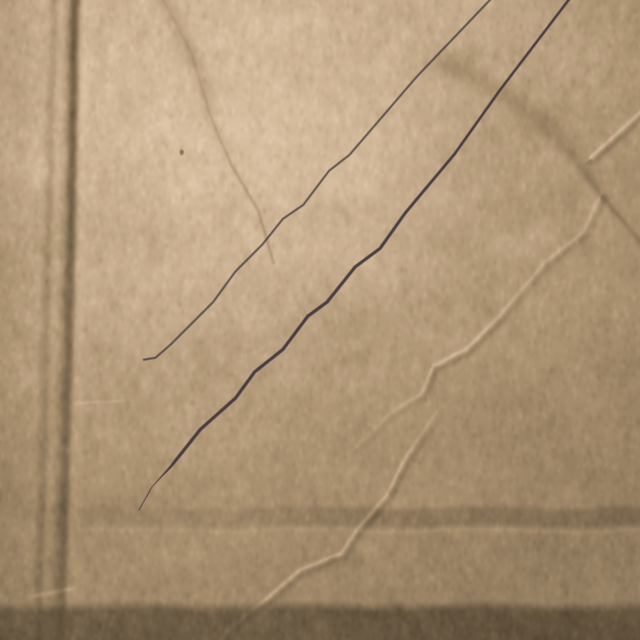
Give the GLSL for this texture, as a three.js fragment shader.

```glsl
// Creased brown cardboard with a vertical fold, a dark lower edge and two pen strokes.
// A scalar tone gathers lighting, folds, creases and cellular grain, then a colour ramp
// turns it to paper; strokes and creases are distances to short polylines.
varying vec2 vUv;

const vec3 SHADOW = vec3(0.37, 0.31, 0.23);
const vec3 KRAFT = vec3(0.67, 0.57, 0.44);
const vec3 PALE = vec3(0.83, 0.73, 0.61);
const vec3 INK = vec3(0.23, 0.20, 0.23);

float bell(float x, float width) { return exp(-x * x / (width * width)); }

float band(float x, float lo, float hi, float soft) {
  return smoothstep(lo - soft, lo + soft, x) * (1.0 - smoothstep(hi - soft, hi + soft, x));
}

vec3 hash3(vec2 p) {
  vec3 k = vec3(dot(p, vec2(127.1, 311.7)), dot(p, vec2(269.5, 183.3)), dot(p, vec2(419.2, 371.9)));
  return fract(sin(k) * 4375.85);
}

// Cellular noise: one soft blot of random sign and strength per cell
float blots(vec2 p) {
  vec2 base = floor(p);
  float sum = 0.0;
  for (int j = -1; j <= 1; j++) {
    for (int i = -1; i <= 1; i++) {
      vec2 id = base + vec2(float(i), float(j));
      vec3 h = hash3(id);
      vec2 d = id + h.xy - p;
      sum += (h.z * 2.0 - 1.0) * exp(-4.5 * dot(d, d));
    }
  }
  return sum;
}

// Keeps the nearer of a stored hit (distance, side) and the segment a-b
vec2 nearer(vec2 hit, vec2 p, vec2 a, vec2 b) {
  vec2 d = b - a, q = p - a;
  float dist = length(q - d * clamp(dot(q, d) / dot(d, d), 0.0, 1.0));
  return dist < hit.x ? vec2(dist, sign(d.x * q.y - d.y * q.x)) : hit;
}

vec2 path(vec2 hit, vec2 p, vec2 a, vec2 b, vec2 c, vec2 d, vec2 e) {
  hit = nearer(nearer(hit, p, a, b), p, b, c);
  return nearer(nearer(hit, p, c, d), p, d, e);
}

// Thin light on one side of the path, wider shade on the other
float ridge(vec2 hit, float w, float shade) {
  float o = hit.x * hit.y;
  return 0.24 * bell(o + 0.4 * w, w) - shade * bell(o - 2.0 * w, 1.5 * w);
}

float stroke(float dist, float width) {
  return 1.0 - smoothstep(width - 0.0016, width + 0.0016, dist);
}

float foldTone(vec2 p, float rough) {
  float left = 0.06 + 0.024 * p.y + 0.002 * rough;
  float right = 0.1 + 0.036 * p.y - 0.013 * p.y * p.y + 0.0015 * rough;
  float u = (p.x - left) / (right - left);
  float depth = mix(0.2, 0.6, smoothstep(0.05, 0.9, p.y));
  float tone = -0.16 * band(u, 0.0, 1.0, 0.12) - depth * bell(u - 0.83, 0.2);
  tone += 0.13 * bell(u - 0.3, 0.2) - 0.17 * bell(u + 0.06, 0.16);
  return tone + 0.05 * bell(u - 1.25, 0.2) - 0.09 * (1.0 - smoothstep(-1.5, 0.1, u));
}

float creaseTone(vec2 p, float rough) {
  vec2 far = vec2(9.0, 1.0), w = p + 0.003 * rough;
  // Thin dark crease falling from the top
  vec2 fall = path(far, p, vec2(.25, 1.01), vec2(.3, .915), vec2(.328, .82), vec2(.36, .745), vec2(.404, .67));
  fall = nearer(fall, p, vec2(.404, .67), vec2(.427, .59));
  float high = smoothstep(0.65, 0.95, p.y);
  float tone = -0.22 * bell(fall.x, 0.003) * (1.0 - 0.6 * high) - 0.16 * high * bell(fall.x, 0.014);
  // Wide dent at the upper right, tightening to a line
  vec2 dent = path(far, p, vec2(.7, .9), vec2(.781, .857), vec2(.846, .811), vec2(.898, .753), vec2(.94, .694));
  dent = nearer(dent, p, vec2(.94, .694), vec2(1.02, .6));
  tone -= 0.2 * bell(dent.x, mix(0.005, 0.02, smoothstep(0.68, 0.84, p.y)));
  // Raised diagonal creases
  vec2 upper = nearer(far, w, vec2(1.02, .84), vec2(.924, .753));
  upper = path(upper, w, vec2(.938, .688), vec2(.911, .635), vec2(.853, .59), vec2(.781, .505), vec2(.729, .453));
  upper = path(upper, w, vec2(.729, .453), vec2(.677, .427), vec2(.658, .382), vec2(.612, .355), vec2(.56, .303));
  float fade = mix(0.4, 1.0, smoothstep(0.35, 0.42, p.y)) - 0.4 * band(p.y, 0.5, 0.7, 0.04);
  tone += ridge(upper, 0.0036, 0.2) * fade;
  vec2 lower = path(far, w, vec2(.684, .355), vec2(.638, .29), vec2(.605, .225), vec2(.56, .173), vec2(.534, .134));
  lower = path(lower, w, vec2(.534, .134), vec2(.469, .108), vec2(.417, .063), vec2(.38, .034), vec2(.345, .0));
  return tone + ridge(lower, 0.0036, 0.17) * (1.0 - 0.6 * smoothstep(0.28, 0.35, p.y));
}

float inkCover(vec2 p) {
  vec2 far = vec2(9.0, 1.0);
  vec2 a = path(far, p, vec2(.775, 1.01), vec2(.651, .88), vec2(.546, .758), vec2(.514, .733), vec2(.474, .68));
  a = path(a, p, vec2(.474, .68), vec2(.442, .658), vec2(.41, .618), vec2(.368, .576), vec2(.333, .528));
  a = path(a, p, vec2(.333, .528), vec2(.3, .495), vec2(.267, .462), vec2(.243, .441), vec2(.225, .438));
  vec2 b = path(far, p, vec2(.896, 1.01), vec2(.781, .859), vec2(.71, .759), vec2(.633, .667), vec2(.594, .612));
  b = path(b, p, vec2(.594, .612), vec2(.555, .583), vec2(.511, .528), vec2(.481, .506), vec2(.442, .454));
  b = path(b, p, vec2(.442, .454), vec2(.398, .419), vec2(.368, .378), vec2(.313, .329), vec2(.267, .271));
  b = nearer(nearer(b, p, vec2(.267, .271), vec2(.238, .24)), p, vec2(.238, .24), vec2(.217, .203));
  float nib = mix(0.0006, 0.0025, smoothstep(0.24, 0.29, p.y)) - 0.0005 * smoothstep(0.5, 0.9, p.y);
  return max(0.75 * stroke(a.x, 0.0016), 0.9 * stroke(b.x, nib));
}

void main() {
  vec2 p = vUv, q = (p - vec2(0.38, 0.85)) * vec2(1.0, 1.25);
  float rough = blots(p * 38.0);
  float tone = 0.4 + 0.6 * exp(-2.2 * dot(q, q)) + 0.1 * (1.0 - p.x) * (1.0 - p.y);
  tone += foldTone(p, rough) + creaseTone(p, rough);

  // Horizontal dent, faint wrinkles and dark lower edge
  float wave = 0.002 * sin(p.x * 23.0) + 0.002 * rough, panel = smoothstep(0.11, 0.14, p.x);
  tone -= panel * mix(0.07, 0.2, smoothstep(0.2, 0.7, p.x)) * band(p.y + wave, 0.178, 0.207, 0.007);
  tone += 0.05 * panel * bell(p.y + wave - 0.171, 0.004);
  tone += 0.1 * band(p.x, 0.12, 0.2, 0.015) * bell(p.y + wave - 0.371, 0.003);
  tone += 0.2 * band(p.x, 0.05, 0.115, 0.01) * bell(p.y + wave - 0.06 - 0.2 * p.x, 0.004);
  tone = mix(tone, 0.2 * tone * (1.0 - p.x), 0.92 * (1.0 - smoothstep(0.042, 0.064, p.y + wave)));

  // Grain from fine fibres to broad stains, then one speck
  tone += 0.07 * blots(p * vec2(150.0, 100.0)) + 0.06 * blots(p.yx * vec2(50.0, 80.0) + 9.0);
  tone += 0.03 * rough + 0.05 * blots(p * vec2(11.0, 17.0)) + 0.06 * blots(p * vec2(4.0, 7.0) + 3.0);
  tone -= 0.6 * stroke(length((p - vec2(0.284, 0.762)) * vec2(1.0, 0.7)), 0.003);

  vec3 paper = mix(SHADOW, KRAFT, clamp(tone / 0.65, -0.2, 1.0));
  paper = mix(paper, PALE, max(tone - 0.65, 0.0) / 0.35);
  gl_FragColor = vec4(mix(paper, INK, inkCover(p)), 1.0);
}
```
